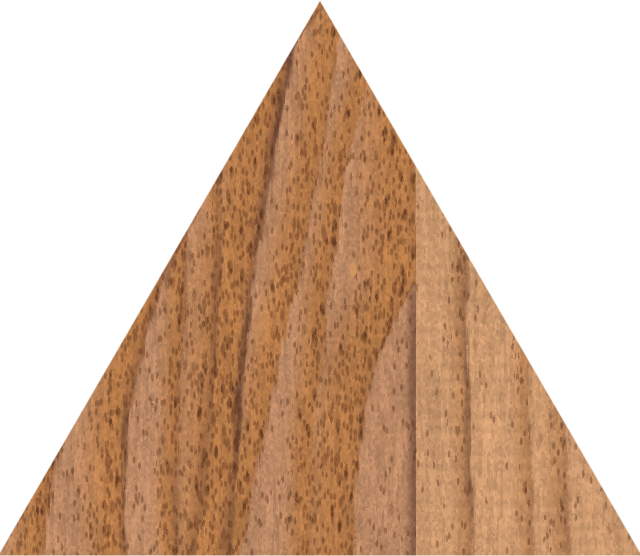
Give the GLSL for this texture, as a Shadertoy shader.

```glsl
// A triangular wooden tile on white, cut from two boards joined at a seam.
// Growth rings are curved edges: pale early wood fades to speckled orange
// late wood, then a dark vein. Stretched cellular noise gives the grain.

const vec3 PAPER = vec3(1.0);
const vec3 EARLY_LEFT = vec3(0.735, 0.535, 0.395);
const vec3 EARLY_RIGHT = vec3(0.795, 0.595, 0.430);
const vec3 LATE_LEFT = vec3(0.715, 0.480, 0.285);
const vec3 LATE_RIGHT = vec3(0.735, 0.525, 0.355);
const vec3 VEIN = vec3(0.370, 0.235, 0.185);
const vec3 PORE = vec3(0.340, 0.190, 0.110);
const vec3 KNOT = vec3(0.840, 0.600, 0.370);
const float SEAM_X = 0.748;
const int RINGS = 11;

// Ring path: x = a + b * y + c * y^power
const vec4 RING_PATH[RINGS] = vec4[RINGS](
    vec4(0.075, 0.10, 0.30, 2.0), vec4(0.225, -0.08, 0.45, 2.0),
    vec4(0.318, 0.03, 0.00, 1.0), vec4(0.350, 0.12, -0.07, 2.0),
    vec4(0.410, 0.06, 0.07, 2.0), vec4(0.428, 0.235, -0.04, 2.0),
    vec4(0.563, -0.02, 0.16, 2.0), vec4(0.638, 0.00, 0.93, 3.0),
    vec4(0.846, -0.01, 0.00, 1.0), vec4(0.960, -0.02, 0.00, 1.0),
    vec4(1.025, -0.03, 0.00, 1.0));

// Ring trait: width of the late wood, darkness of the vein
const vec2 RING_TRAIT[RINGS] = vec2[RINGS](
    vec2(0.08, 0.40), vec2(0.10, 0.65), vec2(0.05, 0.40), vec2(0.03, 0.60),
    vec2(0.15, 0.95), vec2(0.08, 0.18), vec2(0.06, 0.15), vec2(0.14, 0.22),
    vec2(0.04, 0.60), vec2(0.04, 0.22), vec2(0.05, 0.35));

vec2 hash2(vec2 p) {
    vec2 q = vec2(dot(p, vec2(127.1, 311.7)), dot(p, vec2(269.5, 183.3)));
    return fract(sin(q) * 43758.55);
}

// Cellular noise: distance to the nearest point, random value of its cell
vec2 cells(vec2 p) {
    vec2 base = floor(p);
    vec2 nearest = vec2(9.0, 0.0);
    for (int j = -1; j <= 1; j++) {
        for (int i = -1; i <= 1; i++) {
            vec2 id = base + vec2(i, j);
            float d = length(id + hash2(id) - p);
            if (d < nearest.x) nearest = vec2(d, hash2(id + 57.3).x);
        }
    }
    return nearest;
}

// Layered sines for wavering lines and slow mottling
float waver(float t, float seed) {
    return 0.55 * sin(9.0 * t + seed) + 0.3 * sin(27.0 * t + seed * 2.3)
         + 0.2 * sin(71.0 * t + seed * 4.1);
}

// Returns late wood amount and vein amount
vec2 growthRings(vec2 p, float rightBoard) {
    float late = 0.0, vein = 0.0;
    for (int i = 0; i < RINGS; i++) {
        vec4 path = RING_PATH[i];
        vec2 trait = RING_TRAIT[i];
        float seed = float(i) * 1.7;
        float edge = path.x + path.y * p.y + path.z * pow(max(p.y, 0.001), path.w);
        edge += 0.005 * waver(p.y, seed);
        if (path.x < SEAM_X) edge = min(edge, SEAM_X);
        float sameBoard = 1.0 - abs(step(SEAM_X, path.x) - rightBoard);
        float d = edge - p.x;
        float before = smoothstep(-0.003, 0.003, d);
        late = max(late, sameBoard * before * smoothstep(trait.x, 0.25 * trait.x, d));
        float w = mix(0.004, 0.011, before) * (1.0 + 0.4 * waver(p.y * 0.8, seed + 2.0));
        float strength = trait.y * (0.75 + 0.4 * waver(p.y * 1.3, seed + 4.0));
        vein = max(vein, sameBoard * strength * exp(-d * d / (w * w)));
    }
    return vec2(late, clamp(vein, 0.0, 1.0));
}

// Dark flecks in a share of the stretched cells
float flecks(vec2 p, vec2 scale, float share, float size) {
    vec2 c = cells(p * scale);
    return step(1.0 - share, c.y) * smoothstep(size, size * 0.4, c.x);
}

vec3 wood(vec2 p) {
    float rightBoard = smoothstep(SEAM_X - 0.001, SEAM_X + 0.001, p.x);
    float fibre = cells(p * vec2(170.0, 15.0)).y - 0.5;
    float weave = cells(p * vec2(230.0, 150.0)).y - 0.5;
    float mottle = waver(p.x * 1.5 + 0.3 * p.y, 1.0) * waver(p.y * 0.6, 3.0 + 5.0 * p.x);
    vec2 ring = growthRings(p + vec2(0.005 * fibre, 0.0), step(SEAM_X, p.x));

    vec3 early = mix(EARLY_LEFT, EARLY_RIGHT, rightBoard);
    vec3 lateWood = mix(LATE_LEFT, LATE_RIGHT, rightBoard);
    vec3 col = mix(early, lateWood, ring.x);

    // Shadowed sliver of early wood along the lower seam
    float sliver = smoothstep(0.022, 0.004, SEAM_X - p.x) * smoothstep(0.50, 0.46, p.y);
    col = mix(col, VEIN, 0.55 * sliver * (1.0 - rightBoard));
    col = mix(col, VEIN, ring.y * (0.8 + 0.5 * fibre));

    // Pores gather in late wood and around the veins
    float speckled = mix(0.12 + 0.38 * ring.x, 0.06 + 0.15 * ring.x, rightBoard);
    float fine = flecks(p, vec2(150.0, 60.0), speckled, 0.55);
    float coarse = flecks(p + 3.7, vec2(85.0, 30.0), 0.5 * speckled + 0.3 * ring.y, 0.5);
    col = mix(col, PORE, 0.38 * fine + 0.4 * coarse * (0.5 + 0.5 * ring.x));

    // Faint cross rays, strongest on the right board
    float rays = sin(210.0 * p.y + 3.0 * sin(9.0 * p.x) + 2.0 * waver(p.y, 2.0));
    float shade = 0.11 * fibre + 0.13 * weave + 0.05 * mottle;
    shade += 0.012 * rays * (0.4 + rightBoard);
    col *= 1.0 + shade;

    // Small pale knot
    float knot = length((p - vec2(0.635, 0.515)) / vec2(0.007, 0.014));
    return mix(col, KNOT, 0.75 * smoothstep(1.1, 0.7, knot));
}

// Signed distance inside an upright triangle, positive within
float triangleInside(vec2 p, vec2 apex, float slope, float floorY) {
    float side = (slope * (apex.y - p.y) - abs(p.x - apex.x)) / sqrt(1.0 + slope * slope);
    return min(side, p.y - floorY);
}

void mainImage(out vec4 fragColor, in vec2 fragCoord) {
    vec2 p = fragCoord / iResolution.y;
    float pixel = 1.0 / iResolution.y;
    vec2 apex = vec2(0.5 * iResolution.x / iResolution.y, 0.998);
    float inside = triangleInside(p, apex, 0.580, 0.001);
    float cover = smoothstep(-pixel, pixel, inside);
    fragColor = vec4(mix(PAPER, wood(p), cover), 1.0);
}
```
